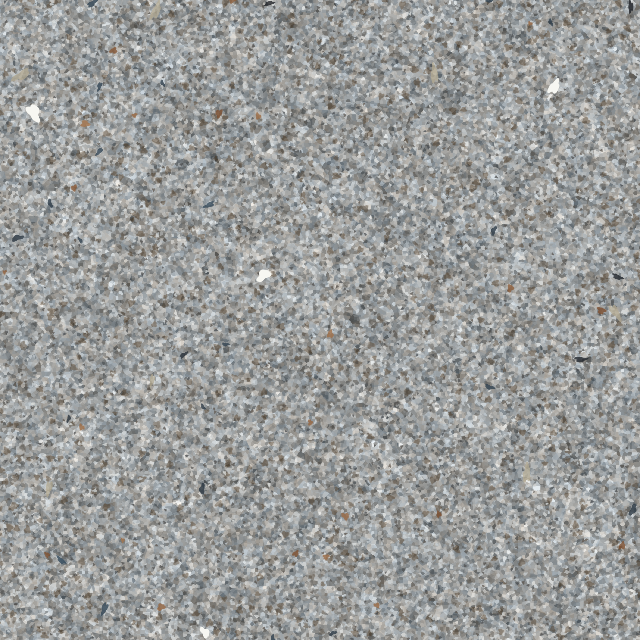
This texture is drawn by a WebGL 1 fragment shader. Its source:

```glsl
precision highp float;
// Fine grey terrazzo: two sizes of soft Voronoi grains form a mottled ground,
// then scattered irregular chips (brown, pale, dark, rust, white) lie on top.
// All sizes are fractions of the canvas height.
uniform vec2 u_resolution;

vec3 hash3(vec2 cell, float seed) {
  vec3 p = fract(vec3(cell.xyx + seed * 17.3) * vec3(0.1031, 0.1030, 0.0973));
  p += dot(p, p.yxz + 33.33);
  return fract((p.xxy + p.yzz) * p.zyx);
}

float valueNoise(vec2 p, float seed) {
  vec2 i = floor(p), f = fract(p);
  f = f * f * (3.0 - 2.0 * f);
  float low = mix(hash3(i, seed).x, hash3(i + vec2(1.0, 0.0), seed).x, f.x);
  float high = mix(hash3(i + vec2(0.0, 1.0), seed).x, hash3(i + 1.0, seed).x, f.x);
  return mix(low, high, f.y);
}

// Voronoi grains with softened borders; returns random values of the grain.
vec3 grains(vec2 uv, float cells, float seed) {
  vec2 p = uv * cells, base = floor(p);
  vec3 sum = vec3(0.0);
  float total = 0.0;
  for (int y = -1; y <= 1; y++) {
    for (int x = -1; x <= 1; x++) {
      vec2 cell = base + vec2(float(x), float(y));
      vec2 offset = cell + hash3(cell, seed).xy - p;
      float weight = exp(-22.0 * dot(offset, offset)) + 1e-9;
      sum += weight * hash3(cell, seed + 5.0);
      total += weight;
    }
  }
  return sum / total;
}

// Irregular chips in a share of the cells; radius is in cell units.
// Returns coverage and a random tone of the chip.
vec2 chips(vec2 uv, float cells, float share, float radius, float stretch, float seed) {
  vec2 p = uv * cells, base = floor(p);
  float edge = 0.8 * cells / u_resolution.y;
  vec2 result = vec2(0.0);
  for (int y = -1; y <= 1; y++) {
    for (int x = -1; x <= 1; x++) {
      vec2 cell = base + vec2(float(x), float(y));
      vec3 place = hash3(cell, seed), form = hash3(cell, seed + 3.0);
      vec2 q = p - cell - place.xy;
      float turn = 6.2832 * form.x;
      q = mat2(cos(turn), -sin(turn), sin(turn), cos(turn)) * q;
      q.y *= stretch;
      float angle = atan(q.y, q.x + 1e-5);
      float outline = 1.0 + 0.2 * sin(3.0 * angle + 6.0 * form.y) + 0.1 * sin(5.0 * angle);
      float size = radius * (0.65 + 0.6 * form.z) * outline;
      float cover = 1.0 - smoothstep(-edge, edge, length(q) - size);
      cover *= step(place.z, share);
      if (cover > result.x) result = vec2(cover, form.y);
    }
  }
  return result;
}

void main() {
  vec2 uv = gl_FragCoord.xy / u_resolution.y;

  // Mottled ground: grain brightness plus a slight cool or warm tint
  vec3 coarse = grains(uv, 100.0, 1.0);
  vec3 fine = grains(uv, 205.0, 2.0);
  float tone = 0.622 + 0.15 * (coarse.x + coarse.y - 1.0) + 0.19 * (fine.x + fine.y - 1.0);
  tone += 0.03 * (valueNoise(uv * 7.0, 4.0) - 0.5) + 0.04 * (valueNoise(uv * 28.0, 6.0) - 0.5);
  float warmth = 0.75 * (coarse.z - 0.5) + 0.5 * (fine.z - 0.5);
  vec3 color = vec3(tone) + vec3(0.05, -0.003, -0.055) * warmth + vec3(-0.005, 0.004, 0.003);

  // Rounded brown to slate grains
  vec2 chip = chips(uv, 62.0, 0.34, 0.31, 1.25, 11.0);
  vec3 stone = mix(vec3(0.43, 0.38, 0.32), vec3(0.46, 0.49, 0.51), smoothstep(0.4, 0.9, chip.y));
  color = mix(color, stone + 0.5 * (tone - 0.62), 0.7 * chip.x);

  // Pale quartz specks and small dark specks
  chip = chips(uv, 95.0, 0.2, 0.26, 1.5, 21.0);
  color = mix(color, mix(vec3(0.76, 0.79, 0.81), vec3(0.88, 0.89, 0.88), chip.y), 0.75 * chip.x);
  chip = chips(uv, 95.0, 0.15, 0.22, 1.4, 31.0);
  color = mix(color, mix(vec3(0.27, 0.29, 0.31), vec3(0.38, 0.34, 0.3), chip.y), 0.75 * chip.x);

  // Rare rust grains, slender dark flecks and tan slivers
  chip = chips(uv, 14.0, 0.13, 0.075, 1.3, 41.0);
  color = mix(color, mix(vec3(0.48, 0.3, 0.18), vec3(0.65, 0.46, 0.3), chip.y), 0.8 * chip.x);
  chip = chips(uv, 12.0, 0.18, 0.1, 2.4, 51.0);
  color = mix(color, mix(vec3(0.13, 0.14, 0.16), vec3(0.23, 0.32, 0.39), chip.y), 0.8 * chip.x);
  chip = chips(uv, 8.0, 0.12, 0.1, 2.6, 61.0);
  color = mix(color, vec3(0.71, 0.67, 0.57), 0.7 * chip.x);

  // A few bright shell chips
  chip = chips(uv, 3.0, 0.24, 0.035, 1.7, 71.0);
  color = mix(color, vec3(0.97, 0.97, 0.95), chip.x);

  gl_FragColor = vec4(clamp(color, 0.0, 1.0), 1.0);
}
```
